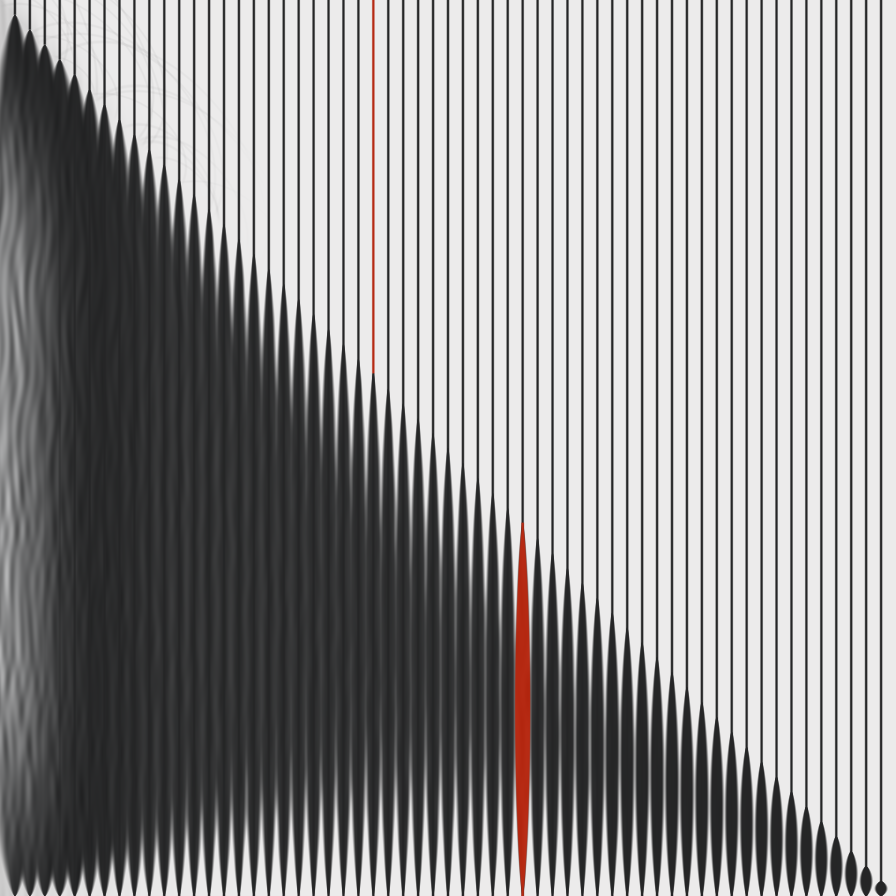
This pattern is drawn by a three.js fragment shader. Its source:

```glsl
// Sixty hanging threads swelling into dark spindles under a falling diagonal, with two red accents.
varying vec2 vUv;

const float COUNT = 60.0;
const vec3 PAPER = vec3(0.925, 0.922, 0.922);
const vec3 INK = vec3(0.145, 0.147, 0.15);
const vec3 RED = vec3(0.71, 0.16, 0.07);

float hash(float n) {
  return fract(sin(n * 12.9898) * 43758.547);
}

// Fine, nearly vertical hairs from layered sines, about -1 to 1
float fibres(vec2 p) {
  float sum = 0.0;
  for (int i = 1; i <= 5; i++) {
    float k = float(i);
    float bend = 2.2 * sin(p.y * (9.0 + 6.0 * k) + p.x * 31.0 + k * 2.4);
    sum += sin(p.x * (110.0 + 105.0 * k) + p.y * 38.0 * sin(k * 2.3) + bend);
  }
  return sum / 3.2;
}

// Half width of the spindle hanging at x, pointed at both ends
float spindleWidth(float x, float y) {
  float t = clamp(y / (1.0 - x), 0.0, 1.0);
  float belly = min(0.003 + 0.0032 / max(x, 0.01), 0.05);
  return belly * pow(max(sin(3.14159 * t), 0.0), 0.65);
}

float threadMask(float d) {
  return 1.0 - smoothstep(0.0003, 0.0023, d);
}

// Faint loose arcs above the upper left edge
float looseHairs(vec2 p) {
  float sum = 0.0;
  for (int i = 0; i < 22; i++) {
    float k = float(i);
    float along = 0.27 * hash(k + 1.0);
    vec2 q = p - vec2(along - 0.02, 0.99 - along);
    q.x += 0.35 * q.y;
    float radius = 0.03 + 0.11 * hash(k + 7.3);
    float d = abs(length(q * vec2(1.0, 0.65 + 0.5 * hash(k + 3.1))) - radius);
    sum += 1.0 - smoothstep(0.0002, 0.0022, d);
  }
  float outside = smoothstep(-0.01, 0.01, p.x + p.y - 1.0);
  return sum * outside * (1.0 - smoothstep(0.16, 0.32, p.x));
}

void main() {
  vec2 p = vUv;
  float hair = fibres(p);
  float nearest = floor(p.x * COUNT + 0.5);
  float axisDist = abs(p.x - nearest / COUNT);

  // Paper with loose hairs and a haze along the diagonal
  vec3 color = PAPER - 0.035 * min(looseHairs(p), 2.0);
  float rise = max(p.x + p.y - 1.0, 0.0);
  color -= 0.16 * exp(-rise * 55.0) * exp(-p.x * 14.0) * (0.8 + 0.3 * hair);

  // Overlapping soft spindles
  float gap = 1.0;
  for (int j = -3; j <= 3; j++) {
    float index = nearest + float(j);
    float x = index / COUNT;
    if (index > 0.5 && index < COUNT - 0.5 && p.y < 1.0 - x) {
      float w = spindleWidth(x, p.y);
      float core = w * mix(0.48, 0.76, x);
      float d = abs(p.x - x) * (1.0 + 0.05 * hair * (1.0 - x));
      gap *= smoothstep(core, w * 1.2 + 0.0008, d);
    }
  }

  // Woven body: darker on each axis, paler at the left edge
  float between = smoothstep(0.001, 0.0083, axisDist);
  float weave = smoothstep(0.08, 0.2, p.x) * (1.0 - smoothstep(0.5, 0.75, p.x));
  float shade = weave * (0.02 + 0.055 * between) + 0.02 * hair * (1.0 - p.x);
  float reach = p.x / 0.055;
  float glow = exp(-reach * reach) * smoothstep(-0.06, 0.25, p.y);
  glow *= 1.0 - smoothstep(0.7, 0.98, p.y + p.x);
  shade += glow * (0.38 + 0.12 * hair);
  color = mix(color, INK + max(shade, -0.02), 1.0 - gap);

  // Straight threads, red above the spindle of number 25
  float inside = step(0.5, nearest) * step(nearest, COUNT - 0.5);
  float above = smoothstep(-0.001, 0.001, p.y - 1.0 + nearest / COUNT);
  float redThread = (1.0 - step(0.5, abs(nearest - 25.0))) * above;
  float body = mix(smoothstep(0.04, 0.1, p.x), 1.0, above);
  color = mix(color, mix(INK, RED, redThread), threadMask(axisDist) * inside * body);

  // Solid red spindle at number 35
  float redX = 35.0 / COUNT;
  float redDist = abs(p.x - redX);
  float redW = max(spindleWidth(redX, p.y), 0.0014);
  float redMask = 1.0 - smoothstep(redW - 0.001, redW + 0.001, redDist);
  redMask *= 1.0 - smoothstep(-0.001, 0.001, p.y - 1.0 + redX);
  color = mix(color, RED + 0.012 * hair, redMask);

  gl_FragColor = vec4(color, 1.0);
}
```
